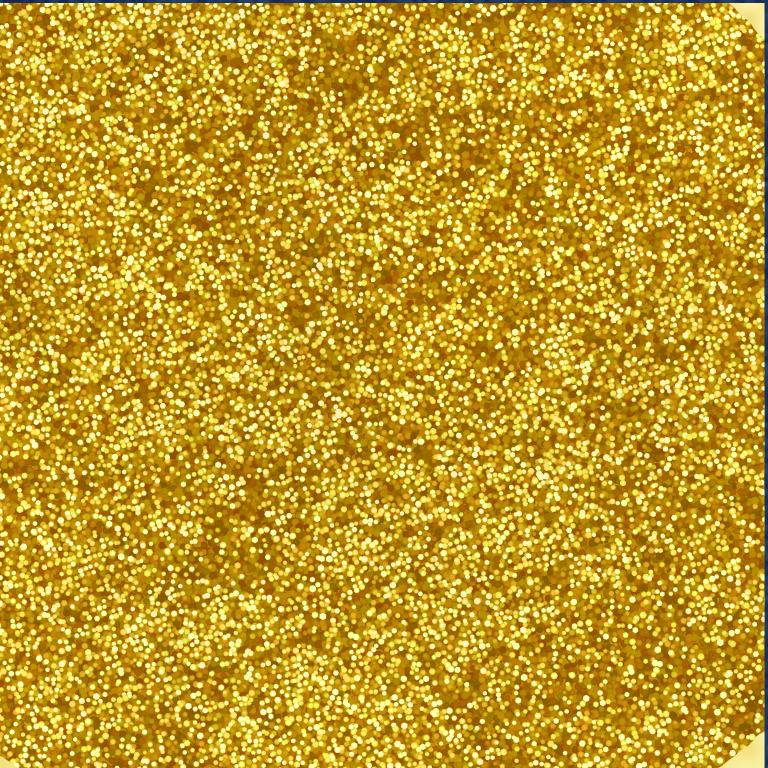
Give the GLSL for this texture, as a WebGL 1 fragment shader.

```glsl
precision highp float;
uniform vec2 u_resolution;

float hash(vec2 p) {
  return fract(sin(dot(p, vec2(127.1, 311.7))) * 43758.5453);
}

float noise(vec2 p) {
  vec2 i = floor(p), f = fract(p);
  f = f * f * (3.0 - 2.0 * f);
  return mix(mix(hash(i), hash(i + vec2(1.0, 0.0)), f.x),
             mix(hash(i + vec2(0.0, 1.0)), hash(i + 1.0), f.x), f.y);
}

// Gold from deep amber (0) to near white glint (1)
vec3 gold(float t) {
  vec3 c = mix(vec3(0.55, 0.34, 0.0), vec3(0.63, 0.42, 0.0), smoothstep(0.0, 0.2, t));
  c = mix(c, vec3(0.73, 0.54, 0.02), smoothstep(0.2, 0.47, t));
  c = mix(c, vec3(0.86, 0.70, 0.11), smoothstep(0.5, 0.72, t));
  c = mix(c, vec3(0.98, 0.92, 0.34), smoothstep(0.72, 0.88, t));
  return mix(c, vec3(1.0, 1.0, 0.72), smoothstep(0.89, 0.98, t));
}

// Distance blended between a disc and a hexagon
float flakeDistance(vec2 p, float angle) {
  float c = cos(angle), s = sin(angle);
  vec2 q = abs(mat2(c, s, -s, c) * p);
  float hexagon = max(q.x, q.x * 0.5 + q.y * 0.866);
  return mix(length(p), hexagon, 0.6);
}

// Paints one layer of scattered flakes over the colour below
vec3 paintFlakes(vec3 color, vec2 p, float layer) {
  float cells = 114.0 + layer * 2.0;
  float c = cos(layer * 0.7), s = sin(layer * 0.7);
  mat2 turn = mat2(c, s, -s, c);
  vec2 g = turn * p * cells;
  float soft = 0.5 * cells / u_resolution.y + 0.03;
  for (int j = -1; j <= 1; j++) {
    for (int i = -1; i <= 1; i++) {
      vec2 cell = floor(g) + vec2(float(i), float(j));
      vec2 seed = cell + layer * 17.37;
      vec2 center = cell + 0.15 + 0.7 * vec2(hash(seed + 3.1), hash(seed + 7.7));
      float shade = hash(seed + 11.3);
      float size = hash(seed + 19.9);

      // Bright flakes gather in loose clusters
      vec2 place = center * turn / cells;
      float cluster = 0.45 * noise(place * 11.0 + 5.0) + 0.55 * noise(place * 36.0);
      float present = 1.0;
      float radius = 0.42 + 0.2 * size;
      float tone = 0.62 * shade + 0.16 * (cluster - 0.5);
      if (layer > 2.5) {
        present = step(hash(seed + 23.7), 0.46 * (0.3 + 1.4 * cluster));
        radius = 0.32 + 0.16 * size;
        tone = 0.5 + 0.37 * shade;
      }
      if (layer > 3.5) {
        radius = 0.34 + 0.19 * size * size;
        tone = 0.87 + 0.2 * shade;
      }

      float d = flakeDistance(g - center, 6.28 * hash(seed + 29.3));
      float cover = present * (1.0 - smoothstep(radius - soft, radius + soft, d));
      float rim = 0.1 * smoothstep(0.4, 1.0, d / radius);
      vec3 tint = (hash(seed + 31.1) - 0.5) * vec3(0.07, -0.07, 0.03);
      color = mix(color, gold(tone - rim) + tint, cover);
    }
  }
  return color;
}

void main() {
  vec2 p = gl_FragCoord.xy / u_resolution;
  float pixel = 1.0 / u_resolution.y;

  // Dull bed first, glints last
  vec3 color = gold(0.15);
  for (int k = 0; k < 5; k++) {
    color = paintFlakes(color, p, float(k));
  }
  color *= 0.97 + 0.06 * noise(p * 5.0 + 2.0);

  // Pale paper showing at three cut corners
  float wobble = 0.006 * (noise(p * 70.0) - 0.5);
  float corner = max(p.x + p.y - 1.945, p.x - 1.27 * p.y - 0.935);
  corner = max(corner, 0.025 - p.x - 1.5 * p.y) + wobble;
  vec3 paper = mix(vec3(0.95, 0.87, 0.48), vec3(0.99, 0.97, 0.70), noise(p * 40.0));
  color = mix(color, paper, smoothstep(-pixel, pixel, corner));

  // Navy strips along the top and right
  float strip = max(p.y - 0.996, p.x - 0.9955);
  vec3 navy = mix(vec3(0.07, 0.14, 0.30), vec3(0.16, 0.27, 0.42), noise(p * 150.0));
  color = mix(color, navy, smoothstep(-0.5 * pixel, 0.5 * pixel, strip));

  gl_FragColor = vec4(color, 1.0);
}
```
